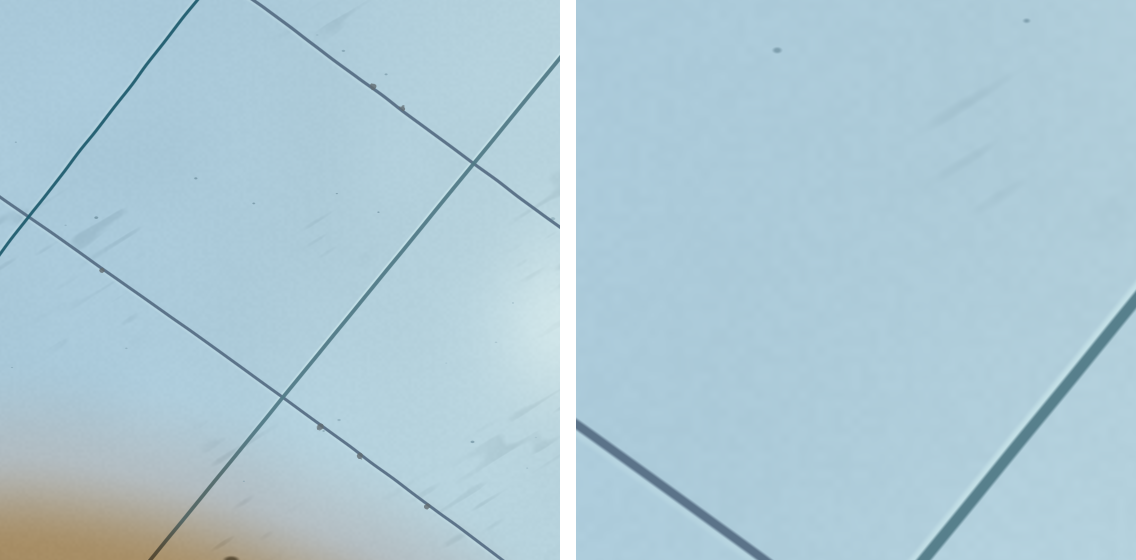
Left: the whole. Right: its middle third, enlarged.
This texture is drawn by a Shadertoy shader. Its source:

```glsl
// Pale blue glossy floor tiles seen at a slant, with thin dark joints.
// A mild perspective maps the canvas to a tile lattice whose whole numbers
// are joints; gradients add light and warm dirt, hashed loops add grit.

const vec2 CORNER = vec2(0.505, 0.290);       // lattice origin on the canvas
const vec2 EDGE_U = vec2(-0.4446, 0.3168);    // tile edge up to the left
const vec2 EDGE_V = vec2(0.3329, 0.4079);     // tile edge up to the right
const vec2 PERSPECTIVE = vec2(-0.0188, -0.0241);
const float SAG = 0.010;                      // slight bend of the lower joint
const vec2 TILE_SPAN = vec2(0.555, 0.538);    // distance between joints

const float RISING_WIDTH = 0.0034;            // half widths
const float FALLING_WIDTH = 0.0027;
const float JOINT_WOBBLE = 0.0016;
const int GRIT_COUNT = 8;
const int SPECK_COUNT = 22;

const vec3 TILE_LEFT = vec3(0.665, 0.790, 0.855);
const vec3 TILE_RIGHT = vec3(0.715, 0.825, 0.865);
const vec3 GLARE = vec3(0.83, 0.91, 0.92);
const vec3 GREY_FILM = vec3(0.70, 0.73, 0.745);
const vec3 WARM_DIRT = vec3(0.66, 0.56, 0.40);
const vec3 JOINT_TEAL = vec3(0.12, 0.36, 0.43);
const vec3 JOINT_PALE = vec3(0.32, 0.48, 0.53);
const vec3 JOINT_SLATE = vec3(0.33, 0.42, 0.51);
const vec3 JOINT_BROWN = vec3(0.31, 0.26, 0.17);
const vec3 RIM_LIGHT = vec3(0.79, 0.90, 0.92);
const vec3 GRIT = vec3(0.38, 0.42, 0.44);
const vec3 SPECK = vec3(0.43, 0.56, 0.62);

float hash(vec2 p) {
    return fract(sin(dot(p, vec2(127.1, 311.7))) * 43758.5453);
}

float noise(vec2 p) {
    vec2 i = floor(p), f = fract(p);
    f = f * f * (3.0 - 2.0 * f);
    return mix(mix(hash(i), hash(i + vec2(1, 0)), f.x),
               mix(hash(i + vec2(0, 1)), hash(i + vec2(1, 1)), f.x), f.y);
}

// 1 inside the distance, 0 outside, with a soft edge
float cover(float dist, float radius, float soft) {
    return 1.0 - smoothstep(radius - soft, radius + soft, dist);
}

// Canvas position to tile lattice coordinates
vec2 toLattice(vec2 p) {
    vec2 q = p - CORNER;
    vec2 uv = inverse(mat2(EDGE_U - PERSPECTIVE.x * q, EDGE_V - PERSPECTIVE.y * q)) * q;
    uv.y += SAG * uv.x * (uv.x - 1.0) * (1.0 - uv.y);
    return uv;
}

// Tile surface: light from the right, film and dirt creeping in from below
vec3 surface(vec2 p, vec2 uv, float film, float dirt) {
    vec3 col = mix(TILE_LEFT, TILE_RIGHT, smoothstep(0.1, 1.0, p.x + 0.25 * (0.5 - p.y)));
    col = mix(col, GLARE, 0.85 * exp(-dot((p - vec2(1.0, 0.42)) * vec2(9.0, 6.5),
                                          (p - vec2(1.0, 0.42)) * vec2(9.0, 6.5))));
    col = mix(col, GREY_FILM, film);
    col = mix(col, WARM_DIRT, dirt);
    col += 0.012 * (hash(floor(uv) + 3.0) - 0.5);
    col += 0.016 * (noise(p * 7.0) - 0.5) + 0.014 * (noise(p * 190.0) - 0.5);
    // faint scuffs stretched up to the right
    vec2 s = vec2(dot(p, vec2(0.85, 0.53)), dot(p, vec2(-0.53, 0.85)));
    float scuff = smoothstep(0.72, 0.95, noise(s * vec2(14.0, 70.0)));
    return col - 0.05 * scuff * smoothstep(0.6, 0.9, noise(p * 5.0 + 8.0));
}

void mainImage(out vec4 fragColor, in vec2 fragCoord) {
    vec2 p = fragCoord / iResolution.xy;
    float soft = max(0.0012, 0.75 / iResolution.y);
    vec2 uv = toLattice(p);

    float height = p.y + 0.38 * p.x * p.x + 0.03 * (noise(p * 4.0) - 0.5);
    float film = 1.0 - smoothstep(0.12, 0.36, height);
    float dirt = 1.0 - smoothstep(0.0, 0.19, height);
    vec3 col = surface(p, uv, film, dirt);

    // Scattered specks
    for (int i = 0; i < SPECK_COUNT; i++) {
        float k = float(i);
        vec2 d = p - vec2(hash(vec2(k, 1.7)), hash(vec2(k, 5.3)));
        float size = mix(0.0012, 0.0045, pow(hash(vec2(k, 9.1)), 3.0));
        col = mix(col, SPECK, cover(length(d * vec2(0.8, 1.2)), size, soft)
                              * mix(0.2, 0.8, hash(vec2(k, 4.4))));
    }

    // Signed distances to the nearest joints, slightly wavy
    vec2 joint = clamp(round(uv), 0.0, 1.0);
    vec2 side = (uv - joint) * TILE_SPAN;
    side.x += JOINT_WOBBLE * (joint.x + 0.3) * (noise(vec2(uv.y * 11.0, joint.x)) - 0.5);
    side.y += JOINT_WOBBLE * (noise(vec2(uv.x * 11.0, joint.y + 7.0)) - 0.5);
    float risingWidth = RISING_WIDTH - 0.0008 * joint.x;

    // Lit tile rims beside the joints, then the joints themselves
    float rim = cover(abs(side.x - 0.0045), 0.0022, 0.002);
    col = mix(col, RIM_LIGHT, rim * mix(0.75 * smoothstep(-0.5, 0.3, uv.y), 0.3, joint.x));
    col = mix(col, RIM_LIGHT, 0.3 * cover(abs(side.y + 0.0045), 0.002, 0.002));
    vec3 falling = mix(JOINT_SLATE, JOINT_BROWN, 0.7 * dirt);
    vec3 rising = mix(mix(JOINT_PALE, JOINT_TEAL, joint.x), JOINT_BROWN, max(dirt, 0.4 * film));
    col = mix(col, falling, 0.92 * cover(abs(side.y), FALLING_WIDTH, soft));
    col = mix(col, rising, 0.94 * cover(abs(side.x), risingWidth, soft));

    // Grit caught along the falling joints
    for (int i = 0; i < GRIT_COUNT; i++) {
        float k = float(i), row = mod(k, 2.0);
        vec2 spot = vec2(mix(-0.85, 0.75, hash(vec2(k, 2.9))), row + 0.012 * (row - 0.5));
        float size = mix(0.0025, 0.0065, hash(vec2(k, 6.2)));
        float lump = length((uv - spot) * TILE_SPAN) + 0.003 * (noise(p * 240.0) - 0.5);
        col = mix(col, GRIT, 0.8 * cover(lump, size, soft));
    }

    // Dark crumb on the lower edge
    float crumb = length((p - vec2(0.413, 0.0)) * vec2(0.5, 1.0));
    col = mix(col, JOINT_BROWN, 0.85 * cover(crumb, 0.006, 0.003));

    fragColor = vec4(clamp(col, 0.0, 1.0), 1.0);
}
```
